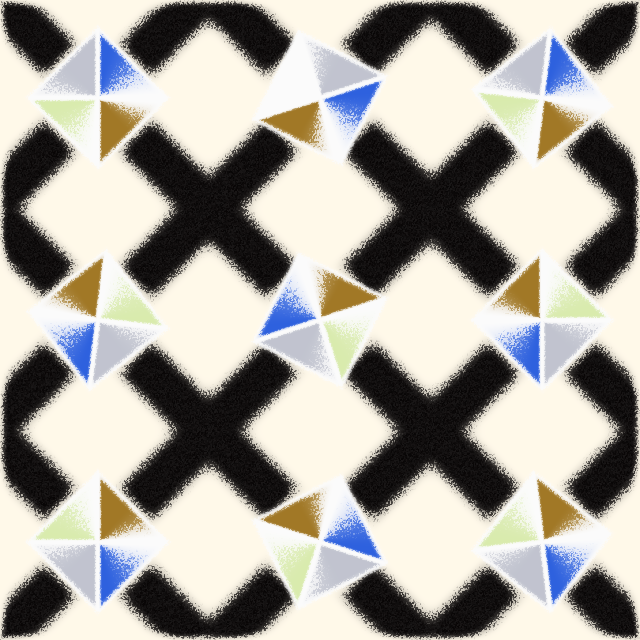
Write a WebGL 1 fragment shader that draws this pattern.

```glsl
precision highp float;
// Three by three four-colour pinwheels over a soft black diagonal lattice on cream.
// Every edge and fade is a coverage ramp, half smooth and half stippled by cellular
// grain; rows are mirrored or half-turned, and each column has its own tilt.

uniform vec2 u_resolution;

#define PITCH 0.347
#define RADIUS 0.108
#define LINE_CORE 0.007
#define LINE_FADE 0.058
#define SEAM 0.005
#define GRAIN 470.0
#define CREAM vec3(1.0, 0.975, 0.915)
#define BLACK vec3(0.065, 0.055, 0.055)
#define BLUE vec3(0.18, 0.38, 0.87)
#define OCHRE vec3(0.63, 0.47, 0.15)
#define GREY vec3(0.755, 0.765, 0.81)
#define GREEN vec3(0.85, 0.92, 0.68)

const vec3 WHITE = vec3(0.985);

vec3 hash3(vec2 p) {
  vec3 k = vec3(dot(p, vec2(127.1, 311.7)), dot(p, vec2(269.5, 183.3)),
                dot(p, vec2(419.2, 371.9)));
  return fract(sin(k) * 43758.5);
}

// Cellular grain: the random tone of the nearest scattered point.
float cellGrain(vec2 p) {
  vec2 cell = floor(p);
  float nearest = 9.0;
  float tone = 0.0;
  for (int j = -1; j <= 1; j++) {
    for (int i = -1; i <= 1; i++) {
      vec2 c = cell + vec2(float(i), float(j));
      vec3 h = hash3(c);
      vec2 d = c + h.xy - p;
      float dist = dot(d, d);
      if (dist < nearest) {
        nearest = dist;
        tone = h.z;
      }
    }
  }
  return tone;
}

// Coverage blended with its soft threshold against the grain.
float stipple(float coverage, float grain) {
  float dots = smoothstep(grain - 0.3, grain + 0.3, coverage * 1.6 - 0.3);
  return mix(coverage, dots, 0.55);
}

float smoothMin(float a, float b, float k) {
  float h = max(k - abs(a - b), 0.0) / k;
  return min(a, b) - 0.25 * h * h * k;
}

// Lattice coverage: both diagonals, cleared around the tile centre.
float latticeCoverage(vec2 f, vec2 uv) {
  vec2 a = abs(f);
  float through = abs(a.x - a.y) * 0.7071 * PITCH;
  float across = abs(1.0 - a.x - a.y) * 0.7071 * PITCH;
  float ink = 1.0 - smoothstep(LINE_CORE, LINE_FADE, smoothMin(through, across, 0.02));
  ink *= smoothstep(0.066, 0.108, length(f) * PITCH);
  vec2 border = min(uv, 1.0 - uv);
  ink *= smoothstep(-0.008, 0.02, min(border.x, border.y));
  return smoothstep(0.0, 0.85, ink);
}

// Paint one pinwheel; q is in canvas units about its centre.
vec3 paintPinwheel(vec3 ground, vec2 q, vec3 paleGreen, float grain) {
  vec2 m = abs(q);
  // Distances along the facet's leading and trailing axes, clockwise.
  vec2 axes = q.x * q.y > 0.0 ? m.yx : m.xy;
  float turn = axes.y / max(axes.x + axes.y, 0.0001);
  float inside = (RADIUS - m.x - m.y) * 0.7071;

  vec3 paint = GREY;
  vec2 fade = vec2(-0.15, 0.55);
  if (q.x > 0.0 && q.y > 0.0) {
    paint = BLUE;
    fade = vec2(0.02, 0.85);
    turn = 1.0 - turn;
  } else if (q.x > 0.0) {
    paint = OCHRE;
    fade = vec2(0.05, 0.55);
  } else if (q.y < 0.0) {
    paint = paleGreen;
    fade = vec2(0.02, 0.85);
  }

  float pigment = smoothstep(fade.x, fade.y, turn);
  pigment *= smoothstep(SEAM * 0.2, SEAM * 1.5, min(m.x, m.y));
  pigment *= smoothstep(-0.002, 0.009, inside);
  float body = stipple(smoothstep(-0.008, 0.003, inside), grain);
  return mix(ground, mix(WHITE, paint, stipple(pigment, grain)), body);
}

void main() {
  vec2 uv = gl_FragCoord.xy / u_resolution;
  vec2 g = (uv - 0.5) / PITCH + 1.5;
  vec2 id = floor(g);
  vec2 f = fract(g) - 0.5;
  float grain = cellGrain(uv * GRAIN);

  // Cream ground and slightly speckled black lattice.
  float ink = stipple(latticeCoverage(f, uv), grain);
  vec3 colour = mix(CREAM, BLACK + 0.07 * (grain - 0.5), ink);

  // Top row upright, middle row half-turned, bottom row flipped.
  vec2 q = f * PITCH;
  float column = id.x;
  if (id.y < 0.5) {
    q.y = -q.y;
  } else if (id.y < 1.5) {
    q = -q;
    column = 2.0 - column;
  }
  float tilt = radians(column < 0.5 ? 0.0 : (column < 1.5 ? 72.0 : 7.0));
  q = mat2(cos(tilt), sin(tilt), -sin(tilt), cos(tilt)) * q;

  // The green facet is bleached in the top middle tile.
  float bleached = step(length(id - vec2(1.0, 2.0)), 0.5);
  colour = paintPinwheel(colour, q, mix(GREEN, WHITE, bleached), grain);
  gl_FragColor = vec4(colour, 1.0);
}
```
